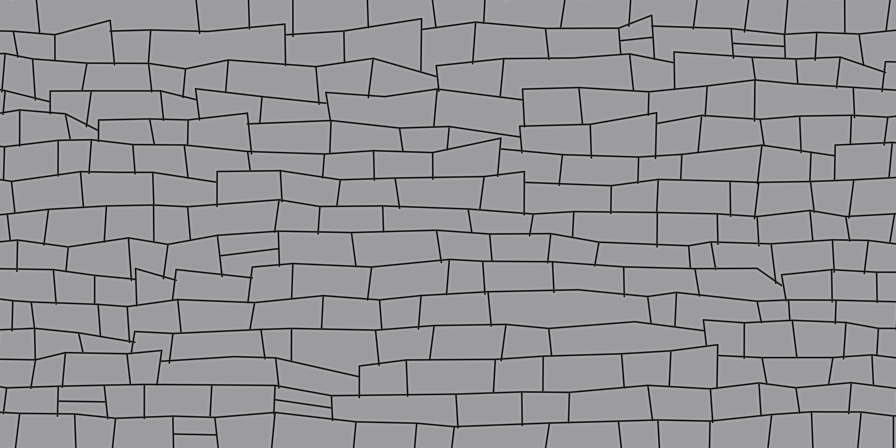
Give the GLSL for this pattern, as a Shadertoy shader.

```glsl
// Grey coursed-rubble stone wall drawn with thin dark joints.

const float WIDTH = 2.0;           // wall width, in canvas heights
const float COURSES = 15.0;        // stone courses up the wall
const float COLUMNS = 16.2;        // joint slots along a course
const float CROWDING = 0.032;      // narrower stones towards both sides
const float JITTER = 0.62;         // joint shift, in slots
const float WOBBLE = 0.34;         // bed unevenness, in courses
const float DRIFT = 0.16;          // slow bed waviness, in courses
const float STEP_HEIGHT = 0.36;    // bed step at a joint, in courses
const float STEP_CHANCE = 0.13;
const float DROP_CHANCE = 0.05;    // missing joints make long stones
const float SPLIT_CHANCE = 0.04;   // stones cut into two thin ones
const float LEAN = 0.022;          // sideways slant of joints
const float OVERSHOOT = 0.008;     // joints ending past or short of a bed
const float HALF_LINE = 0.0017;
const float RIM_REACH = 0.0070;
const vec3 STONE = vec3(0.61, 0.61, 0.62);
const vec3 RIM = vec3(0.65, 0.65, 0.66);
const vec3 LINE = vec3(0.03);
const float TAU = 6.2831853;

float hash(vec2 cell, float salt) {
    vec3 q = fract(vec3(cell, salt) * vec3(0.1031, 0.1030, 0.0973));
    q += dot(q, q.yzx + 33.33);
    return fract((q.x + q.y) * q.z);
}

float segmentDistance(vec2 p, vec2 a, vec2 b) {
    vec2 pa = p - a, ba = b - a;
    return length(pa - ba * clamp(dot(pa, ba) / max(dot(ba, ba), 1e-8), 0.0, 1.0));
}

// Slot number to wall position, and its approximate inverse
float slotToX(float slot) {
    float t = slot / COLUMNS;
    return WIDTH * (t - CROWDING * sin(TAU * t));
}

float xToSlot(float x) {
    float t = x / WIDTH;
    return COLUMNS * (t + CROWDING * sin(TAU * t));
}

float firstSlot(float row, float x) {
    return floor(xToSlot(x) - hash(vec2(row, 3.0), 7.0));
}

bool isInner(float row) { return row > 0.5 && row < COURSES - 0.5; }

bool hasJoint(float row, float i) { return hash(vec2(row, i), 11.0) > DROP_CHANCE; }

// Corner where a joint hangs from the bed line of its course
vec2 knot(float row, float i) {
    vec2 cell = vec2(row, i);
    float x = slotToX(i + hash(vec2(row, 3.0), 7.0) + JITTER * (hash(cell, 1.0) - 0.5));
    float level = row + WOBBLE * (hash(cell, 2.0) - 0.5) + DRIFT * sin(3.3 * x + 0.7 * row);
    if (!isInner(row)) level = row + (row < 0.5 ? -0.1 : 0.1);
    return vec2(x, level / COURSES);
}

// Height by which the bed on the left misses the knot
float bedStep(float row, float i) {
    float chance = hash(vec2(row, i), 5.0);
    if (!isInner(row) || !hasJoint(row, i) || chance > STEP_CHANCE) return 0.0;
    return (chance < 0.5 * STEP_CHANCE ? -STEP_HEIGHT : STEP_HEIGHT) / COURSES;
}

vec2 bedEnd(float row, float i) { return knot(row, i) + vec2(0.0, bedStep(row, i)); }

float bedHeight(float row, float x) {
    float first = firstSlot(row, x), height = row / COURSES;
    for (float k = -1.0; k <= 1.0; k++) {
        vec2 a = knot(row, first + k), b = bedEnd(row, first + k + 1.0);
        if (x >= a.x && x < b.x) height = mix(a.y, b.y, (x - a.x) / (b.x - a.x));
    }
    return height;
}

// Joint as top (xy) and bottom (zw) points
vec4 joint(float row, float i) {
    vec2 cell = vec2(row, i), top = knot(row, i);
    float x = top.x + LEAN * (hash(cell, 13.0) - 0.5);
    float bottom = bedHeight(row - 1.0, x) - OVERSHOOT * (hash(cell, 17.0) - 0.35);
    return vec4(top.x, top.y + max(bedStep(row, i), 0.0), x, bottom);
}

float wallDistance(vec2 p) {
    float d = 1.0, baseRow = floor(p.y * COURSES);
    for (float r = -1.0; r <= 2.0; r++) {
        float row = baseRow + r, first = firstSlot(row, p.x);
        for (float k = -2.0; k <= 2.0; k++) {
            float i = first + k;
            // Bed piece
            d = min(d, segmentDistance(p, knot(row, i), bedEnd(row, i + 1.0)));
            if (!hasJoint(row, i)) continue;
            // Upright joint
            vec4 left = joint(row, i);
            d = min(d, segmentDistance(p, left.xy, left.zw));
            // Cut across a split stone
            if (hash(vec2(row, i), 19.0) < SPLIT_CHANCE && hasJoint(row, i + 1.0)) {
                vec4 right = joint(row, i + 1.0);
                d = min(d, segmentDistance(p, mix(left.xy, left.zw, 0.5), mix(right.xy, right.zw, 0.5)));
            }
        }
    }
    return d;
}

void mainImage(out vec4 fragColor, in vec2 fragCoord) {
    float pixel = 1.0 / iResolution.y;
    float d = wallDistance(fragCoord * pixel);
    vec3 color = mix(RIM, STONE, smoothstep(RIM_REACH - pixel, RIM_REACH + pixel, d));
    color = mix(LINE, color, smoothstep(HALF_LINE - 0.8 * pixel, HALF_LINE + 0.8 * pixel, d));
    fragColor = vec4(color, 1.0);
}
```
